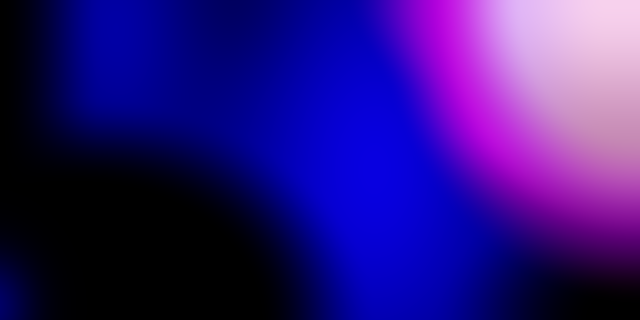
Give the GLSL for this background, as a WebGL 1 fragment shader.

```glsl
precision highp float;
// Soft mesh gradient: blue light around dark hollows, with a pink glow in the upper right.

uniform vec2 u_resolution;

// Gaussian spot with separate horizontal and vertical radii
float glow(vec2 p, vec2 center, vec2 radius) {
  vec2 d = (p - center) / radius;
  return exp(-dot(d, d));
}

// Distance from a center, equal to 1 on the ellipse
float ellipse(vec2 p, vec2 center, vec2 radius) {
  return length((p - center) / radius);
}

void main() {
  // Canvas units: x from 0 to 2, y from 0 to 1
  vec2 p = gl_FragCoord.xy / u_resolution * vec2(2.0, 1.0);

  // Blue light and its brighter and darker areas
  float light = 0.40
    + 0.24 * glow(p, vec2(0.36, 0.92), vec2(0.22, 0.40))
    + 0.48 * glow(p, vec2(1.17, 0.47), vec2(0.42, 0.68))
    - 0.13 * glow(p, vec2(0.76, 1.0), vec2(0.20, 0.25));

  // Dark hollows at the lower left, left edge and lower right
  light *= smoothstep(0.90, 1.50, ellipse(p, vec2(0.25, 0.0), vec2(0.62, 0.47)));
  light *= smoothstep(0.0, 0.32, p.x);
  light *= smoothstep(0.25, 1.10, ellipse(p, vec2(2.0, 0.0), vec2(0.60, 0.40)));
  light += 0.42 * glow(p, vec2(-0.03, 0.04), vec2(0.13, 0.16));
  vec3 color = light * vec3(0.04 * smoothstep(0.5, 1.0, light), 0.0, 1.0);

  // Violet rim, wider and redder towards the top
  float rim = ellipse(p, vec2(2.0, 1.0), vec2(0.63, 0.73));
  float rimEnd = 1.31 + 0.15 * smoothstep(0.70, 1.0, p.y);
  vec3 violet = mix(vec3(0.42, 0.0, 0.50), vec3(0.75, 0.0, 0.88),
                    smoothstep(0.20, 0.60, p.y));
  color = mix(color, violet, 1.0 - smoothstep(0.92, rimEnd, rim));

  // Pale core: lavender on the left, dusty rose below, pink on top
  vec3 pink = mix(vec3(0.87, 0.70, 0.97), vec3(0.97, 0.82, 0.93),
                  smoothstep(1.55, 1.90, p.x));
  vec3 rose = mix(vec3(0.74, 0.48, 0.83), vec3(0.76, 0.52, 0.69),
                  smoothstep(1.50, 1.90, p.x));
  vec3 core = mix(rose, pink, smoothstep(0.48, 1.0, p.y));
  color = mix(color, core, 1.0 - smoothstep(0.58, 1.04, rim));

  gl_FragColor = vec4(clamp(color, 0.0, 1.0), 1.0);
}
```
